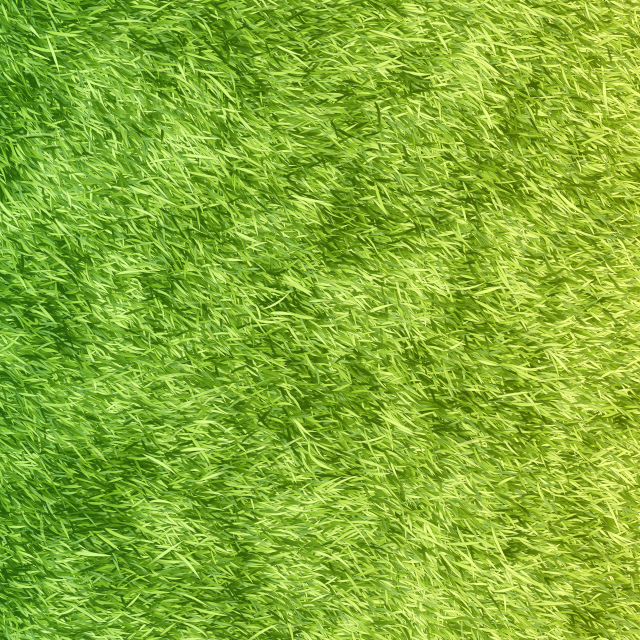
Give the GLSL for this texture, as a WebGL 1 fragment shader.

```glsl
precision highp float;
// Sunlit lawn: many layers of short tapered grass blades, combed down to the right,
// painted back to front over dark soil, then sparse clumps of long pale blades.
// Blades sit on jittered grids; slow noise bends their flow and varies their tone.
uniform vec2 u_resolution;

#define FINE_LAYERS 18
#define PALE_LAYERS 4
#define FINE_CELL 0.0225
#define PALE_CELL 0.042
#define FINE_WIDTH 0.0018
#define PALE_WIDTH 0.0023
#define FLOW_ANGLE -0.43
#define ANGLE_SPREAD 1.1
#define TONE_CENTRE 0.50
#define TONE_SPREAD 0.98
#define PATCH_STRENGTH 0.36
#define SHADOW 0.10

vec4 hash4(vec2 p) {
  vec4 q = fract(p.xyxy * vec4(0.1031, 0.1030, 0.0973, 0.1099));
  q += dot(q, q.wzxy + 33.33);
  return fract((q.xxyz + q.yzzw) * q.zywx);
}

float noise(vec2 p) {
  vec2 i = floor(p), f = fract(p);
  f = f * f * (3.0 - 2.0 * f);
  float low = mix(hash4(i).x, hash4(i + vec2(1.0, 0.0)).x, f.x);
  float high = mix(hash4(i + vec2(0.0, 1.0)).x, hash4(i + 1.0).x, f.x);
  return mix(low, high, f.y);
}

// Grass colour from deep shade (0) to sunlit tip (1)
vec3 grassColour(float tone) {
  vec3 deep = vec3(0.23, 0.39, 0.02);
  vec3 shade = vec3(0.39, 0.58, 0.06);
  vec3 leaf = vec3(0.55, 0.75, 0.14);
  vec3 lit = vec3(0.73, 0.90, 0.29);
  vec3 pale = vec3(0.88, 0.99, 0.53);
  float t = clamp(tone, 0.0, 1.0) * 4.0;
  vec3 c = mix(deep, shade, min(t, 1.0));
  c = mix(c, leaf, clamp(t - 1.0, 0.0, 1.0));
  c = mix(c, lit, clamp(t - 2.0, 0.0, 1.0));
  return mix(c, pale, clamp(t - 3.0, 0.0, 1.0));
}

// Paints one layer of blades over the given colour
vec3 paintLayer(vec3 colour, vec2 uv, float layer, float cell, float width,
                float flow, vec2 toneRange, float density, float pixel) {
  vec2 p = uv / cell + 40.0 + 17.0 * hash4(vec2(layer, 7.0)).xy;
  vec2 home = floor(p);
  for (int j = -1; j <= 1; j++) {
    for (int i = -1; i <= 1; i++) {
      vec2 id = home + vec2(float(i), float(j));
      vec4 place = hash4(id + layer * 71.0);
      vec4 look = hash4(id + layer * 71.0 + 213.0);

      // Blade frame: s runs from root (-1) to tip (1)
      float angle = flow + ANGLE_SPREAD * (place.z + place.w - 1.0);
      vec2 axis = vec2(cos(angle), sin(angle));
      vec2 offset = (p - id - place.xy) * cell;
      float halfLength = cell * mix(0.5, 0.95, look.x);
      float s = dot(offset, axis) / halfLength;
      if (abs(s) > 1.0) continue;
      float across = dot(offset, vec2(-axis.y, axis.x));
      across += (look.y - 0.5) * 0.35 * halfLength * (s * s - 0.3);

      // Tapered outline with a soft shadow beside it
      float w = width * mix(0.7, 1.2, look.w) * (1.0 - s * s) * (1.0 - 0.3 * s);
      float d = abs(across) - w;
      float ends = 1.0 - smoothstep(0.75, 1.0, abs(s));
      float present = smoothstep(-0.08, 0.08, density - fract(look.x * 37.0));
      float cover = (1.0 - smoothstep(-pixel, pixel, d)) * ends * present;
      float shadow = (1.0 - smoothstep(0.0, width, d)) * ends * present;

      // Some middle-toned blades are greyer
      float tone = toneRange.x + toneRange.y * (look.z - 0.5) + 0.12 * s;
      vec3 blade = grassColour(tone);
      float middle = smoothstep(0.2, 0.45, tone) * (1.0 - smoothstep(0.6, 0.9, tone));
      blade.b += 0.16 * middle * smoothstep(0.62, 0.72, fract(look.w * 23.0));
      colour = mix(colour * (1.0 - SHADOW * shadow), blade, cover);
    }
  }
  return colour;
}

void main() {
  float size = min(u_resolution.x, u_resolution.y);
  vec2 uv = gl_FragCoord.xy / size;
  float pixel = 0.7 / size;
  float side = gl_FragCoord.x / u_resolution.x - 0.5;

  // Slow variation of direction, light and clumping
  float flow = FLOW_ANGLE + 0.8 * (noise(uv * 6.0 + 9.0) - 0.5) + 0.12 * side;
  float patches = noise(uv * 11.0 + 31.0) + 0.8 * noise(uv * 29.0 + 57.0) - 0.9;
  float light = TONE_CENTRE + PATCH_STRENGTH * patches + 0.16 * side;
  float clump = smoothstep(0.45, 0.9, noise(uv * 13.0 + 83.0));

  // Soil and shaded stems
  vec3 colour = grassColour(0.1 + 0.3 * noise(uv * 120.0));

  for (int k = 0; k < FINE_LAYERS; k++) {
    colour = paintLayer(colour, uv, float(k) + 1.0, FINE_CELL, FINE_WIDTH,
                        flow, vec2(light, TONE_SPREAD), 1.2, pixel);
  }
  for (int k = 0; k < PALE_LAYERS; k++) {
    colour = paintLayer(colour, uv, float(k) + 41.0, PALE_CELL, PALE_WIDTH,
                        flow, vec2(0.92, 0.25), 0.02 + 0.42 * clump, pixel);
  }

  // Cooler green on the left, warmer yellow on the right
  colour += side * vec3(0.15, 0.02, -0.03);
  gl_FragColor = vec4(clamp(colour, 0.0, 1.0), 1.0);
}
```
